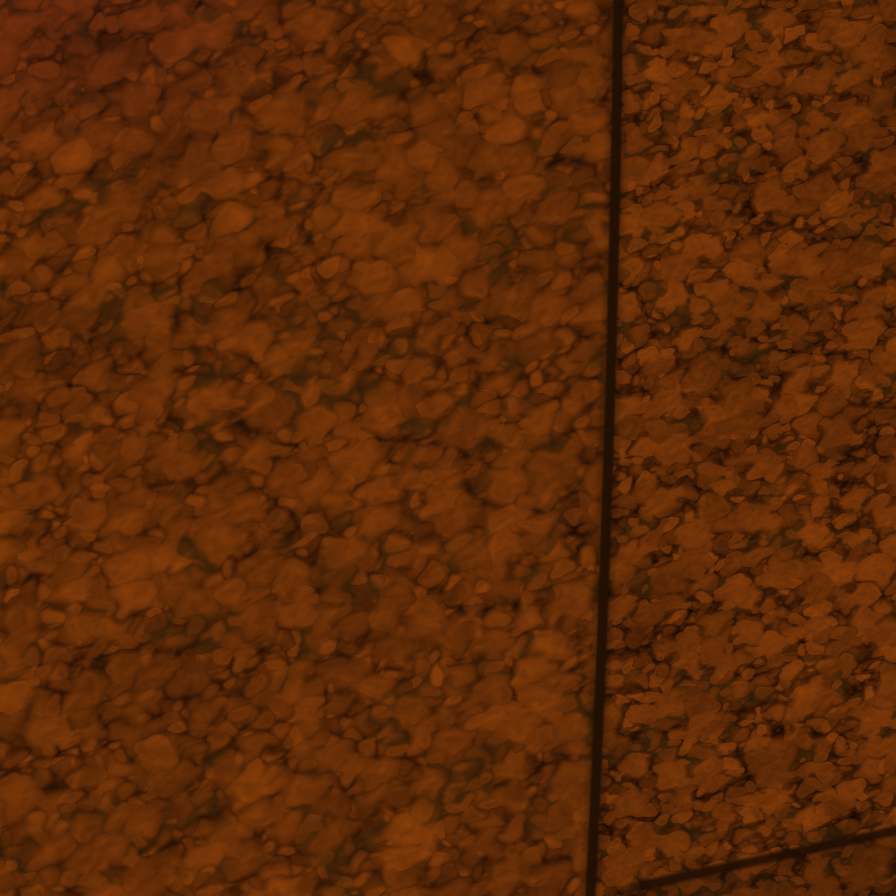
Give the GLSL for this texture, as a Shadertoy shader.

```glsl
vec2 hash22(vec2 p) {
    vec3 q = fract(p.xyx * vec3(0.1031, 0.1030, 0.0973));
    q += dot(q, q.yzx + 33.33);
    return fract((q.xx + q.yz) * q.zy);
}

float valueNoise(vec2 p) {
    vec2 cell = floor(p), f = fract(p);
    f = f * f * (3.0 - 2.0 * f);
    float bottom = mix(hash22(cell).x, hash22(cell + vec2(1, 0)).x, f.x);
    float top = mix(hash22(cell + vec2(0, 1)).x, hash22(cell + vec2(1, 1)).x, f.x);
    return mix(bottom, top, f.y);
}

// Scattered round grains: x = signed distance to the nearest, y = its random tone
vec2 grains(vec2 p, float minRadius, float maxRadius) {
    vec2 cell = floor(p), nearest = vec2(9.0, 0.0);
    for (int j = -1; j <= 1; j++) {
        for (int i = -1; i <= 1; i++) {
            vec2 id = cell + vec2(i, j);
            vec2 traits = hash22(id + 71.0);
            float d = length(id + hash22(id) - p) - mix(minRadius, maxRadius, traits.x);
            if (d < nearest.x) nearest = vec2(d, traits.y);
        }
    }
    return nearest;
}

void mainImage(out vec4 fragColor, in vec2 fragCoord) {
    vec2 uv = fragCoord / iResolution.xy;

    // Joints between the slabs
    float jointX = 0.659 + 0.05 * uv.y - 0.019 * uv.y * uv.y;
    float side = uv.x - jointX;
    float right = step(0.0, side);
    float lowerJoint = abs(uv.y - 0.010 - 0.217 * (uv.x - 0.71));

    // Slanted, stretched stone coordinates, finer on the right slab
    float angle = mix(0.48, 0.38, right);
    vec2 along = vec2(cos(angle), sin(angle));
    vec2 p = vec2(dot(uv, along), dot(uv, vec2(-along.y, along.x)) * 1.4);
    p = p * mix(1.0, 1.15, right) + right * 7.3 + 3.0;
    vec2 warp = vec2(valueNoise(p * 50.0), valueNoise(p * 50.0 + 37.0)) - 0.5;
    vec2 q = p + warp * 0.016;

    // Mineral tones: dark matrix, small grains, then large grains
    float flecks = valueNoise(q * vec2(85, 100));
    float specks = valueNoise(p * vec2(170, 190) + 19.0);
    float fine = mix(flecks, specks, mix(0.35, 0.5, right));
    float rough = (fine - 0.5) * 0.6;
    float soft = mix(0.22, 0.13, right);
    vec2 small = grains(q * 52.0, 0.25, 0.66);
    vec2 large = grains(q * 23.0 + 11.0, 0.08, 0.60);
    float smallCover = smoothstep(soft, -soft, small.x + rough);
    float largeCover = smoothstep(soft, -soft, large.x + rough * 0.7);
    float tone = mix(0.04, -0.03, right) + 0.55 * fine;
    tone = mix(tone, 0.46 + 0.34 * small.y, smallCover);
    tone = mix(tone, 0.60 + 0.24 * large.y, largeCover * 0.9);
    tone += (fine - 0.5) * 0.28 + (valueNoise(p * 9.0) - 0.5) * 0.14;
    vec3 color = mix(vec3(0.10, 0.035, 0.005), vec3(0.56, 0.255, 0.04), clamp(tone, 0.0, 1.1));

    // Olive mineral patches in the matrix and a red tint in the upper left
    float olive = smoothstep(0.62, 0.85, valueNoise(q * 32.0 + 53.0));
    olive *= (1.0 - largeCover) * (1.0 - 0.6 * smallCover);
    color = mix(color, vec3(0.22, 0.13, 0.03), olive * 0.6);
    float redness = smoothstep(0.45, 0.0, length((uv - vec2(0.05, 1.0)) * vec2(1.0, 1.7)));
    color = mix(color, color * vec3(0.88, 0.78, 1.2) + vec3(0.02, 0.01, 0.01), redness);

    // Joint shading
    float joint = smoothstep(0.0075, 0.0035, abs(side));
    color *= 1.0 - 0.25 * smoothstep(0.016, 0.004, abs(side));
    color = mix(color, vec3(0.12, 0.055, 0.01), joint * 0.92);
    float lower = smoothstep(0.009, 0.002, lowerJoint) * smoothstep(0.0, 0.07, side);
    color = mix(color, vec3(0.11, 0.045, 0.008), lower * 0.85);
    float belowJoint = smoothstep(0.0, 0.01, 0.010 + 0.217 * (uv.x - 0.71) - uv.y) * right;
    color *= 1.0 - 0.2 * belowJoint;

    fragColor = vec4(color, 1.0);
}
```
